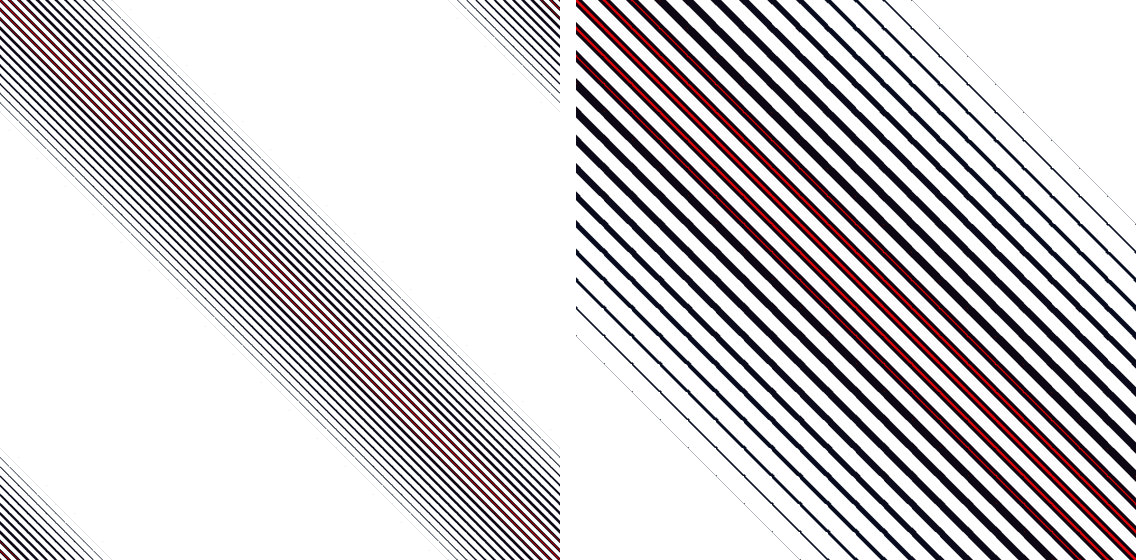
Left: the whole. Right: its middle third, enlarged.
Give the GLSL for this pattern, as a Shadertoy shader.

```glsl
// Diagonal band of ink lines built from square cells, thinning out from a red-cored middle to hairlines.

const float PI = 3.14159265;
const float CELLS = 60.0;         // cells per tile, across and down
const float BAND_LINES = 12.0;    // lines on each side of the centre line
const float CENTRE_WIDTH = 0.44;  // width of the centre line, in cells
const float HAIR_WIDTH = 0.016;   // width of the outermost line, in cells
const float WIDTH_POWER = 0.8;    // below 1 keeps the outer lines heavier
const float CORE_LINES = 3.0;     // core fades to nothing at this line
const float CORE_WIDTH = 0.13;    // width of the centre core, in cells
const vec3 PAPER = vec3(1.0);
const vec3 INNER_INK = vec3(0.06, 0.015, 0.06);
const vec3 OUTER_INK = vec3(0.02, 0.06, 0.14);
const vec3 CORE = vec3(0.88, 0.02, 0.03);

// Box-filtered coverage of a line, which also keeps sub-pixel lines faint.
float lineCoverage(float dist, float width, float pixel) {
    float h = 0.5 * width;
    return clamp(0.5 + (h - dist) / pixel, 0.0, 1.0)
         - clamp(0.5 - (h + dist) / pixel, 0.0, 1.0);
}

// Cosine falloff from the centre line, zero from the given line on.
float taper(float line, float last) {
    return max(cos(0.5 * PI * min(line / last, 1.0)), 0.0);
}

void mainImage(out vec4 fragColor, in vec2 fragCoord) {
    vec2 grid = fragCoord / iResolution.xy * CELLS;
    float pixel = CELLS * length(1.0 / iResolution.xy);

    // Each cell takes its width from its own diagonal, so lines step at cell corners
    vec2 cell = floor(grid);
    float index = cell.x + cell.y + 1.0;
    float line = abs(index - CELLS * floor(index / CELLS + 0.5));
    float inBand = step(line, BAND_LINES + 0.5);

    // Distance to the nearest diagonal through the cell or its corners
    float across = grid.x + grid.y;
    float dist = abs(across - floor(across + 0.5));

    // Tapered ink line with a red core near the middle of the band
    float profile = pow(taper(line, BAND_LINES), WIDTH_POWER);
    float inkWidth = max(CENTRE_WIDTH * profile, HAIR_WIDTH);
    float coreWidth = CORE_WIDTH * taper(line, CORE_LINES);
    vec3 ink = mix(INNER_INK, OUTER_INK, min(line / BAND_LINES, 1.0));
    vec3 color = mix(PAPER, ink, inBand * lineCoverage(dist, inkWidth, pixel));
    color = mix(color, CORE, lineCoverage(dist, coreWidth, pixel));

    fragColor = vec4(color, 1.0);
}
```
